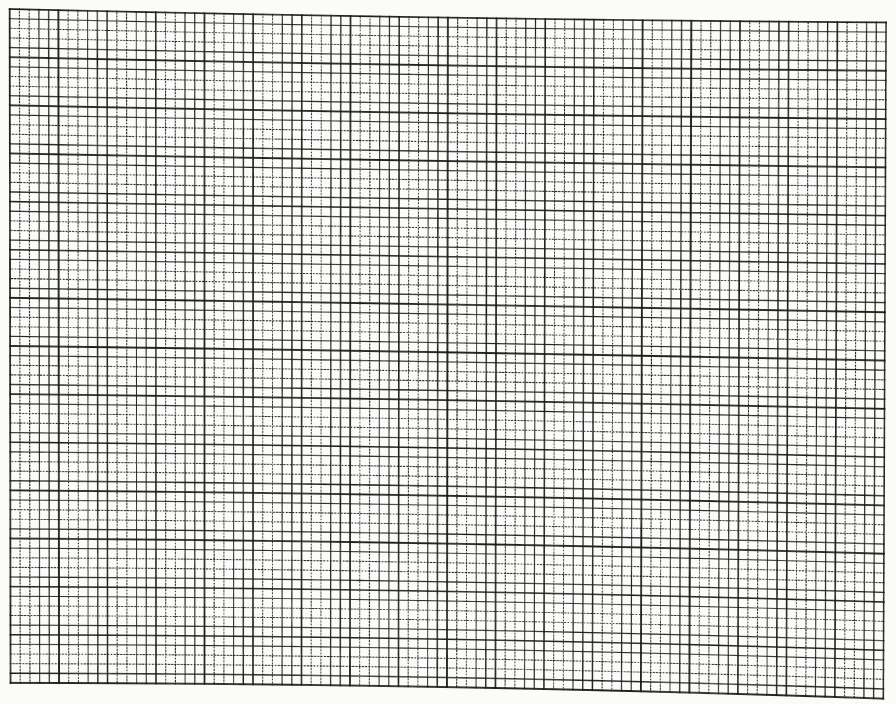
This pattern is drawn by a Shadertoy shader. Its source:

```glsl
// Sheet of graph paper, 18 by 14 blocks of 5 by 5 cells, ruled in warm black.
// A slightly warped frame maps the canvas to cell units; each axis is then
// ruled by distance to the nearest line, with dotted lines and uneven ink.

const vec2  BLOCKS       = vec2(18.0, 14.0);
const float CELLS        = 5.0;                    // cells per block side
const vec3  PAPER        = vec3(0.985, 0.983, 0.982);
const vec3  INK          = vec3(0.10, 0.09, 0.08);
const float MAJOR_WIDTH  = 0.18;                   // line widths in cells
const float SECOND_WIDTH = 0.145;
const float THIN_WIDTH   = 0.12;
const float DOTTED_WIDTH = 0.11;
const float DOTS         = 3.0;                    // dots per cell
const float DOT_DEPTH    = 0.6;
const float WEAR         = 0.35;                   // unevenness along a line
const float LINE_VARY    = 0.3;                    // unevenness between lines

// Frame edges at start, middle and end, measured from the upper left
const vec3 TOP    = vec3(0.0125, 0.0250, 0.0320);
const vec3 BOTTOM = vec3(0.9700, 0.9760, 0.9930);
const vec2 LEFT   = vec2(0.0108, 0.0118);
const vec2 RIGHT  = vec2(0.9890, 0.9858);

float hash(vec2 p) {
    vec3 q = fract(vec3(p.xyx) * 0.1031);
    q += dot(q, q.yzx + 33.33);
    return fract((q.x + q.y) * q.z);
}

// Value noise running along one numbered line
float lineNoise(float along, float id) {
    float i = floor(along);
    float f = smoothstep(0.0, 1.0, along - i);
    return mix(hash(vec2(i + 7.0, id)), hash(vec2(i + 8.0, id)), f);
}

// Quadratic curve through three evenly spaced values
float edgeCurve(vec3 e, float t) {
    return e.x * (1.0 - t) * (1.0 - 2.0 * t)
         + e.y * 4.0 * t * (1.0 - t)
         + e.z * t * (2.0 * t - 1.0);
}

// Box-filtered coverage of a stroke at distance d
float strokeCoverage(float d, float width, float pixel) {
    return clamp((0.5 * (width + pixel) - d) / pixel, 0.0, min(1.0, width / pixel));
}

// Ink of all lines crossing one axis; pos and pixel are (across, along)
float ruling(vec2 pos, vec2 pixel, vec2 count, float firstDotted, float seed) {
    float index = clamp(round(pos.x), 0.0, count.x);
    float slot = mod(index, CELLS);
    float id = index + seed;
    bool major = slot < 0.5;
    bool dotted = abs(slot - firstDotted - 0.5) < 0.75;

    float width = major ? MAJOR_WIDTH
                : dotted ? DOTTED_WIDTH
                : slot > CELLS - 1.5 ? SECOND_WIDTH : THIN_WIDTH;
    width *= 1.0 + LINE_VARY * (hash(vec2(id, 3.0)) - 0.5);
    float ink = strokeCoverage(abs(pos.x - index), width, pixel.x);

    // Dots fade to an even tone when too fine to resolve
    if (dotted) {
        float visible = 1.0 - smoothstep(0.4, 1.0, pixel.y * DOTS);
        float wave = cos(6.28318 * (pos.y * DOTS + hash(vec2(id, 5.0))));
        float gaps = smoothstep(-0.5, 0.5, wave);
        float breaks = 0.6 + 0.8 * lineNoise(pos.y * 1.7, id + 40.0);
        ink *= 1.0 - DOT_DEPTH * mix(0.5, 1.0 - gaps, visible) * breaks;
    }

    // Broad fading and small breaks in the ink
    float fade = 0.6 * lineNoise(pos.y * 0.22, id) + 0.4 * lineNoise(pos.y * 1.3, id + 90.0);
    ink *= 1.0 - WEAR * (major ? 0.6 : 1.0) * fade;

    // Stop at the frame
    float outside = abs(pos.y - 0.5 * count.y) - 0.5 * (count.y + MAJOR_WIDTH);
    return ink * clamp(0.5 - outside / pixel.y, 0.0, 1.0);
}

void mainImage(out vec4 fragColor, in vec2 fragCoord) {
    vec2 uv = fragCoord / iResolution.xy;
    uv.y = 1.0 - uv.y;

    // Canvas to cell coordinates through the warped frame
    vec2 count = BLOCKS * CELLS;
    vec2 low = vec2(mix(LEFT.x, LEFT.y, uv.y), edgeCurve(TOP, uv.x));
    vec2 high = vec2(mix(RIGHT.x, RIGHT.y, uv.y), edgeCurve(BOTTOM, uv.x));
    vec2 scale = count / (high - low);
    vec2 cell = (uv - low) * scale;
    vec2 pixel = scale / iResolution.xy;

    // Vertical and horizontal rulings
    float vertical = ruling(cell, pixel, count, 1.0, 11.0);
    float horizontal = ruling(cell.yx, pixel.yx, count.yx, 2.0, 211.0);
    float ink = 1.0 - (1.0 - vertical) * (1.0 - horizontal);

    fragColor = vec4(mix(PAPER, INK, ink), 1.0);
}
```
